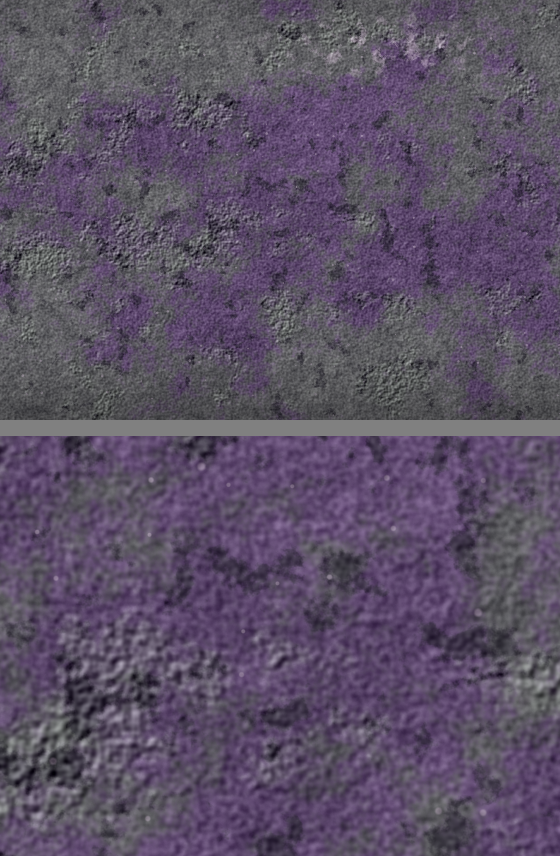
Top, the full canvas; bottom, a detail of the centre.
Give the GLSL for this texture, as a WebGL 1 fragment shader.

```glsl
precision highp float;
// Weathered plaster wall: worn grey ground, broken violet paint, crumbling patches.
// Warped gradient noise makes the masks; a slanted height difference lights the
// relief; dark pits, pale flecks and fine grain finish the surface.

uniform vec2 u_resolution;

const vec3 GREY_DARK = vec3(0.24, 0.24, 0.26);
const vec3 GREY_LIGHT = vec3(0.49, 0.49, 0.495);
const vec3 VIOLET_DARK = vec3(0.25, 0.17, 0.315);
const vec3 VIOLET_LIGHT = vec3(0.46, 0.345, 0.54);
const vec3 CRUMB_GREY = vec3(0.395, 0.41, 0.40);
const vec3 PIT_COLOUR = vec3(0.15, 0.14, 0.18);
const vec3 FLECK_COLOUR = vec3(0.66, 0.60, 0.67);

const float PAINT_SCALE = 3.8;
const float PAINT_EDGE = 0.34;
const float PAINT_COVER = 0.86;
const float CRUMB_SCALE = 6.0;
const float RELIEF_SCALE = 72.0;
const float RELIEF_STEP = 0.0032;
const float RELIEF_SMOOTH = 0.13;
const float RELIEF_ROUGH = 0.42;
const float GRAIN_SCALE = 175.0;
const float GRAIN_STRENGTH = 0.12;
const float FLECK_CELLS = 26.0;

vec3 hash3(vec2 cell) {
  vec3 q = fract(cell.xyx * vec3(0.1031, 0.1030, 0.0973));
  q += dot(q, q.yxz + 33.33);
  return fract((q.xxy + q.yzz) * q.zyx);
}

float cornerNoise(vec2 cell, vec2 offset) {
  float angle = 6.2832 * hash3(cell).x;
  return dot(vec2(cos(angle), sin(angle)), offset);
}

float gradientNoise(vec2 p) {
  vec2 i = floor(p);
  vec2 f = p - i;
  vec2 u = f * f * f * (f * (f * 6.0 - 15.0) + 10.0);
  vec2 e = vec2(1.0, 0.0);
  float low = mix(cornerNoise(i, f), cornerNoise(i + e, f - e), u.x);
  float high = mix(cornerNoise(i + e.yx, f - e.yx), cornerNoise(i + 1.0, f - 1.0), u.x);
  return mix(low, high, u.y);
}

// Layered noise, roughly -0.8 to 0.8
float fbm(vec2 p) {
  float sum = 0.0;
  float amplitude = 1.0;
  for (int octave = 0; octave < 6; octave++) {
    sum += amplitude * gradientNoise(p);
    p = mat2(1.6, 1.2, -1.2, 1.6) * p + 17.3;
    amplitude *= 0.6;
  }
  return sum;
}

float surfaceHeight(vec2 p) {
  p *= RELIEF_SCALE;
  return gradientNoise(p) + 0.6 * gradientNoise(p.yx * 2.1 + 31.7);
}

// Soft oval weight, 1 at its centre
float bloom(vec2 p, vec2 centre, vec2 radius) {
  vec2 d = (p - centre) / radius;
  return exp(-dot(d, d));
}

// Small pale chips, one candidate in each cell
float flecks(vec2 p) {
  vec2 cell = floor(p * FLECK_CELLS);
  vec3 seed = hash3(cell + 71.0);
  vec2 d = fract(p * FLECK_CELLS) - mix(vec2(0.25), vec2(0.75), seed.xy);
  float radius = mix(0.05, 0.12, seed.y);
  return step(0.75, seed.z) * (1.0 - smoothstep(radius * 0.4, radius, length(d)));
}

void main() {
  vec2 p = gl_FragCoord.xy / u_resolution.y;
  vec2 warp = vec2(fbm(p * 3.0 + 4.0), fbm(p * 3.0 + 43.0));
  vec2 q = p + 0.04 * warp;
  float tone = fbm(p * 6.0 + 11.0);
  float mottle = fbm(p * 22.0 + 57.0);
  float speckle = fbm(p * 58.0 + 83.0);

  // Violet paint gathers in a broad middle band, broken up by fine wear
  float band = smoothstep(0.0, 0.34, p.y) * (1.0 - smoothstep(0.66, 0.90, p.y));
  float sheen = bloom(p, vec2(0.80, 0.72), vec2(0.16, 0.13));
  float paintField = fbm(q * PAINT_SCALE + 23.0) + 0.42 * mottle + 0.22 * speckle;
  paintField += 0.52 * band + 0.26 * sheen - 0.42;
  float paint = smoothstep(-PAINT_EDGE, PAINT_EDGE, paintField);

  // Crumbling patches are strongest on the left and centre
  float crumbZone = bloom(p, vec2(0.32, 0.52), vec2(0.52, 0.32));
  float crumbField = fbm(q * CRUMB_SCALE + 91.0) + 0.35 * mottle;
  crumbField += 0.42 * crumbZone - 0.33 - 0.3 * sheen;
  float crumb = smoothstep(-0.08, 0.30, crumbField);

  // Ground, paint and bare crumbs
  float wear = 0.12 * tone + 0.32 * mottle + 0.26 * speckle;
  vec3 ground = mix(GREY_DARK, GREY_LIGHT, clamp(0.56 + wear, 0.0, 1.0));
  vec3 violet = mix(VIOLET_DARK, VIOLET_LIGHT, clamp(0.40 + wear + 0.25 * sheen, 0.0, 1.0));
  vec3 colour = mix(ground, violet, PAINT_COVER * paint);
  colour = mix(colour, CRUMB_GREY, crumb * mix(0.75, 0.45, paint));

  // Dark pits and pale chips
  float pitField = fbm(p * 19.0 + 137.0) + 0.14 * band + 0.16 * crumb + 0.15 * tone;
  colour = mix(colour, PIT_COLOUR, 0.62 * smoothstep(0.38, 0.72, pitField));
  float paleZone = bloom(p, vec2(0.92, 0.89), vec2(0.30, 0.09));
  float pale = smoothstep(0.30, 0.70, fbm(p * 26.0 + 163.0) + 0.25 * paleZone) * paleZone;
  colour = mix(colour, FLECK_COLOUR, max(0.7 * pale, 0.5 * flecks(p)));

  // Light from the upper left, grain, and darker top and bottom
  vec2 towardLight = RELIEF_STEP * vec2(-0.7, 0.7);
  float relief = surfaceHeight(p) - surfaceHeight(p + towardLight);
  colour += relief * mix(RELIEF_SMOOTH, RELIEF_ROUGH, crumb) * vec3(0.97, 1.0, 0.97);
  colour += GRAIN_STRENGTH * gradientNoise(p * GRAIN_SCALE);
  float edgeLight = smoothstep(-0.16, 0.24, p.y) * (1.0 - 0.26 * smoothstep(0.84, 1.04, p.y));
  colour *= mix(0.62, 1.03, edgeLight);

  gl_FragColor = vec4(clamp(colour, 0.0, 1.0), 1.0);
}
```
